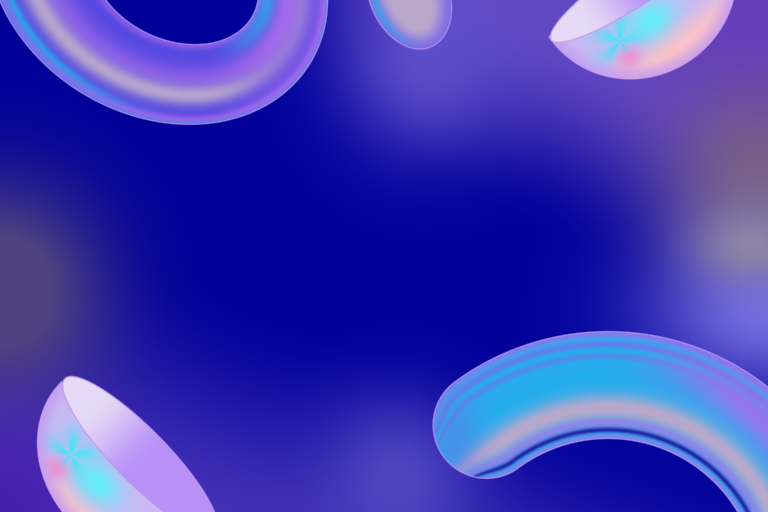
Reproduce this background procedurally as a Shadertoy shader.

```glsl
// Glossy iridescent tubes and bowls around the rim of a deep blue field.
// Soft glows tint the field; each solid is a distance function whose own
// coordinates (across the tube, along the bowl) drive its sheen.

#define NAVY vec3(0.0, 0.0, 0.60)
#define VIOLET vec3(0.38, 0.28, 0.76)
#define PERIWINKLE vec3(0.45, 0.42, 0.88)
#define UMBER vec3(0.48, 0.38, 0.50)
#define INDIGO vec3(0.33, 0.28, 0.88)
#define CYAN vec3(0.14, 0.68, 0.93)
#define LILAC vec3(0.73, 0.66, 0.80)
#define ORCHID vec3(0.68, 0.42, 0.93)
#define PEACH vec3(0.98, 0.76, 0.78)
#define RIM_WIDTH 0.0025

float glow(vec2 p, vec2 center, vec2 radius) {
    vec2 q = (p - center) / radius;
    return exp(-dot(q, q));
}

float band(float t, float center, float width) {
    float q = (t - center) / width;
    return exp(-q * q);
}

float cover(float d) {
    return clamp(0.5 - d * iResolution.y / 1.4, 0.0, 1.0);
}

// Approximate distance to an ellipse given by half extents and a tilt in -1..1
float ellipse(vec2 p, vec2 center, vec2 extent, float tilt) {
    vec2 q = (p - center) / extent;
    vec2 g = (q - tilt * q.yx) / (1.0 - tilt * tilt);
    float f = sqrt(dot(q, g));
    return (f - 1.0) * f / max(length(g / extent), 1e-4);
}

vec3 field(vec2 p) {
    float diagonal = p.y + 0.43 * p.x;
    vec3 c = mix(NAVY, VIOLET, smoothstep(1.0, 1.4, diagonal) * smoothstep(0.5, 0.85, p.x));
    c = mix(c, vec3(0.27, 0.20, 0.72), 1.0 - smoothstep(0.1, 0.6, p.y + 0.35 * p.x));
    c = mix(c, vec3(0.39, 0.33, 0.81), 0.8 * glow(p, vec2(0.83, 0.87), vec2(0.17, 0.18)));
    c = mix(c, vec3(0.40, 0.20, 0.72), 0.6 * glow(p, vec2(1.5, 0.9), vec2(0.25)));
    c = mix(c, UMBER, 0.95 * glow(p, vec2(1.48, 0.65), vec2(0.18)));
    c = mix(c, PERIWINKLE, glow(p, vec2(1.5, 0.39), vec2(0.24, 0.16)));
    c = mix(c, vec3(0.57, 0.54, 0.64), 0.9 * glow(p, vec2(1.47, 0.52), vec2(0.12, 0.08)));
    c = mix(c, vec3(0.31, 0.26, 0.50), min(1.0, 1.3 * glow(p, vec2(0.0, 0.43), vec2(0.20, 0.21))));
    c = mix(c, vec3(0.34, 0.30, 0.77), 0.85 * glow(p, vec2(0.78, 0.07), vec2(0.15, 0.16)));
    return mix(c, vec3(0.28, 0.10, 0.68), 0.8 * glow(p, vec2(0.0), vec2(0.2)));
}

// Lay a solid over the scene with a thin pale rim
vec3 layer(vec3 scene, vec3 body, float d) {
    body = mix(body, vec3(0.72, 0.58, 0.92), 0.8 * cover(-d - RIM_WIDTH));
    return mix(scene, body, cover(d));
}

// Sheen of the upper ring; t runs from its inner to its outer edge
vec3 ringSheen(float t, vec2 p) {
    float left = 1.0 - smoothstep(0.08, 0.34, p.x);
    float right = smoothstep(0.40, 0.56, p.x);
    vec3 c = mix(INDIGO, ORCHID, 0.55 * band(t, 0.42, 0.16) + 0.35 * right);
    c = mix(c, LILAC, (0.95 - 0.55 * right) * band(t, 0.63, 0.13));
    c = mix(c, ORCHID, 0.75 * band(t, 0.94, 0.06) + 0.5 * band(t, 0.03, 0.05));
    c = mix(c, CYAN, left * 0.8 * band(t, 0.88, 0.05) + 0.35 * band(t, 0.97, 0.02));
    return mix(c, CYAN, right * 0.85 * band(t, 0.13, 0.12));
}

// Sheen of the lower arch, with fine streaks near the outer edge
vec3 archSheen(float t, vec2 p) {
    float right = smoothstep(1.18, 1.48, p.x);
    float streak = 0.5 + 0.5 * sin(t * 55.0 + 3.0 * p.x);
    vec3 c = mix(CYAN, vec3(0.38, 0.50, 0.92), streak * smoothstep(0.62, 0.85, t));
    c = mix(c, ORCHID, 0.8 * right * band(t, 0.72, 0.22));
    c = mix(c, LILAC, band(t, 0.29, 0.13));
    c = mix(c, ORCHID, 0.6 * band(t, 0.15, 0.05) + 0.5 * band(t, 0.97, 0.04));
    c = mix(c, vec3(0.12, 0.08, 0.62), 0.9 * band(t, 0.085, 0.025));
    c = mix(c, ORCHID, 0.6 * band(t, 0.02, 0.03));
    return mix(c, vec3(0.35, 0.50, 0.90), 0.6 * glow(p, vec2(0.89, 0.13), vec2(0.05, 0.10)));
}

// Half bowl: axis runs along the open rim, depth lies to the right of it
vec3 bowl(vec3 scene, vec2 p, vec2 center, vec2 axis, vec2 size, float rim, float shift) {
    vec2 q = p - center;
    q = vec2(dot(q, axis), dot(q, vec2(axis.y, -axis.x)));
    vec2 s = q / size.x;
    float shell = max(ellipse(q, vec2(0.0), size, 0.0), -q.y);
    float mouth = ellipse(q, vec2(0.0, shift), vec2(size.x, rim), 0.0);

    vec2 f = s - vec2(-0.45, 0.42);
    float rays = 0.65 + 0.35 * sin(5.0 * atan(f.y, f.x));
    vec3 c = mix(vec3(0.80, 0.72, 0.95), PEACH, smoothstep(0.45, 0.8, s.y));
    c = mix(c, vec3(0.25, 0.90, 0.97), rays * glow(s, vec2(-0.45, 0.40), vec2(0.25, 0.20)));
    c = mix(c, vec3(0.35, 0.95, 0.98), 0.9 * glow(s, vec2(-0.08, 0.42), vec2(0.25, 0.17)));
    c = mix(c, vec3(1.0, 0.52, 0.80), 0.8 * glow(s, vec2(-0.46, 0.60), vec2(0.12, 0.10)));
    c = mix(c, vec3(0.76, 0.60, 0.95), 0.8 * smoothstep(-0.035, 0.0, shell));
    scene = mix(scene, c, cover(shell));

    vec3 inside = mix(vec3(0.90, 0.85, 0.96), vec3(0.72, 0.57, 0.97), smoothstep(-0.65, 0.1, s.x));
    return layer(scene, inside, mouth);
}

void mainImage(out vec4 fragColor, in vec2 fragCoord) {
    vec2 p = fragCoord / iResolution.y;
    vec3 color = field(p);

    // Upper ring between two tilted ellipses
    float outer = ellipse(p, vec2(0.307, 1.059), vec2(0.334, 0.303), -0.19);
    float inner = ellipse(p, vec2(0.341, 1.049), vec2(0.163, 0.135), -0.246);
    color = layer(color, ringSheen(inner / max(inner - outer, 1e-4), p), max(outer, -inner));

    // Small drop at the top
    float drop = ellipse(p, vec2(0.799, 1.010), vec2(0.084, 0.107), -0.25);
    vec3 dropColor = mix(vec3(0.50, 0.42, 0.90), LILAC, smoothstep(0.0, 0.045, -drop));
    dropColor = mix(dropColor, CYAN, 0.6 * band(drop, -0.012, 0.008) * smoothstep(0.84, 0.74, p.x));
    color = layer(color, dropColor, drop);

    // Lower arch: a thick arc with one round end
    vec2 q = p - vec2(1.1875, -0.152);
    vec2 endDir = vec2(-0.593, 0.805);
    float across = length(q) - 0.400;
    bool pastEnd = dot(q, vec2(endDir.y, -endDir.x)) < 0.0;
    float arch = (pastEnd ? length(q - 0.400 * endDir) : abs(across)) - 0.1055;
    float t = pastEnd ? 0.5 + 0.5 * sign(across) * (1.0 + arch / 0.1055) : 0.5 + across / 0.211;
    t = pastEnd ? mix(0.5 + across / 0.211, t, smoothstep(0.0, 0.1, abs(across))) : t;
    color = layer(color, archSheen(t, p), arch);

    color = bowl(color, p, vec2(1.240, 1.041), vec2(0.832, 0.555), vec2(0.203, 0.193), 0.043, 0.008);
    color = bowl(color, p, vec2(0.268, 0.105), vec2(0.700, -0.714), vec2(0.211, 0.180), 0.053, -0.008);
    fragColor = vec4(color, 1.0);
}
```
